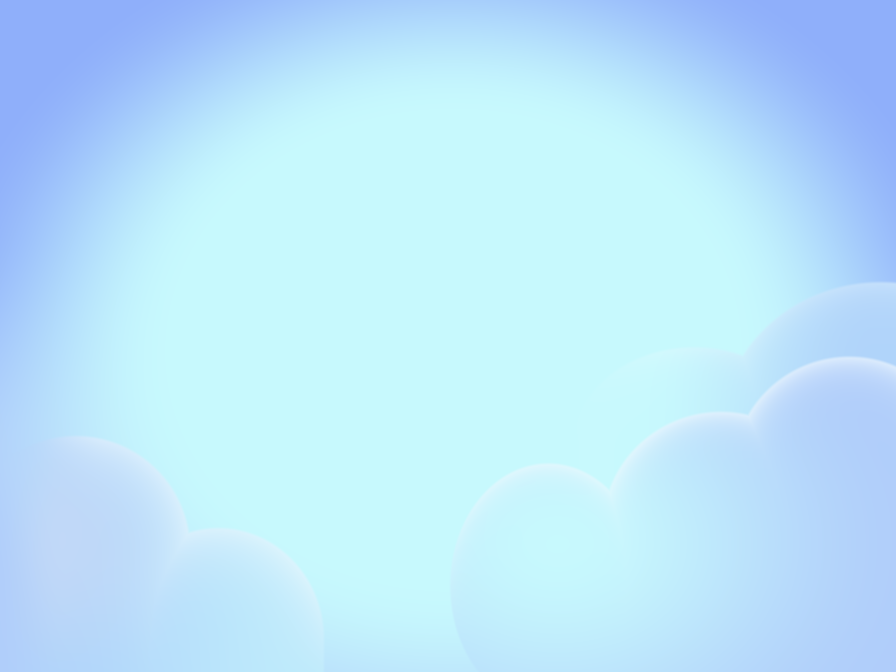
Write a WebGL 1 fragment shader that draws this background.

```glsl
precision highp float;
// Soft blue sky with a pale cyan glow and rounded, rim-lit clouds in the lower corners.
uniform vec2 u_resolution;

const vec3 CYAN = vec3(0.78, 0.975, 0.992);
const vec3 PERIWINKLE = vec3(0.69, 0.805, 0.98);

// Depth inside a domed puff whose sides continue straight down; negative outside.
float dome(vec2 p, vec2 center, vec2 radius) {
  vec2 q = (p - center) / radius;
  q.y = max(q.y, 0.0);
  return (1.0 - length(q)) * radius.y;
}

// Depth inside a full elliptical puff.
float oval(vec2 p, vec2 center, vec2 radius) {
  return (1.0 - length((p - center) / radius)) * radius.y;
}

// Lays a cloud over the background, with light fading inward from its rim.
vec3 paintCloud(vec3 background, vec3 body, float depth, float rimWidth, float rimLight, float opacity) {
  float rim = rimLight * exp(-max(depth, 0.0) / rimWidth);
  vec3 cloud = mix(body, vec3(0.95, 0.985, 0.995), rim);
  return mix(background, cloud, opacity * smoothstep(-0.003, 0.003, depth));
}

vec3 sky(vec2 p) {
  float d = length((p - vec2(0.675, 0.48)) / vec2(0.645, 0.54));
  vec3 edge = mix(PERIWINKLE, vec3(0.56, 0.685, 0.98), smoothstep(0.3, 0.65, p.y));
  return mix(CYAN, edge, smoothstep(0.65, 1.22, d));
}

void main() {
  // The scene spans 4/3 by 1 units.
  vec2 p = gl_FragCoord.xy / u_resolution * vec2(4.0 / 3.0, 1.0);
  vec3 color = sky(p);

  // Faint far cloud on the right
  float far = max(dome(p, vec2(1.033, 0.332), vec2(0.182, 0.151)),
                  dome(p, vec2(1.311, 0.354), vec2(0.24, 0.226)));
  vec3 farBody = mix(CYAN, vec3(0.69, 0.83, 0.98), smoothstep(0.95, 1.3, p.x));
  color = paintCloud(color, farBody, far, 0.025, 0.32, smoothstep(0.83, 1.04, p.x));

  // Near cloud on the right, cyan in its small puff and bluer outward
  float near = max(oval(p, vec2(0.816, 0.128), vec2(0.146, 0.182)),
               max(dome(p, vec2(1.073, 0.21), vec2(0.177)),
                   dome(p, vec2(1.264, 0.295), vec2(0.174))));
  float spread = length((p - vec2(0.83, 0.19)) * vec2(1.0, 1.3));
  vec3 nearBody = mix(CYAN, PERIWINKLE, smoothstep(0.0, 0.55, spread));
  float nearLight = 0.7 * smoothstep(0.02, 0.36, p.y);
  color = paintCloud(color, nearBody, near, 0.022, nearLight, 1.0);

  // Cloud on the left, hazy toward the border
  float left = max(dome(p, vec2(0.113, 0.181), vec2(0.17)),
                   dome(p, vec2(0.325, 0.049), vec2(0.157, 0.165)));
  vec3 leftBody = mix(vec3(0.69, 0.83, 0.98), vec3(0.74, 0.915, 0.985), smoothstep(0.05, 0.45, p.x));
  float haze = smoothstep(0.24, 0.0, length(p - vec2(0.07, 0.19)));
  leftBody = mix(leftBody, vec3(0.755, 0.845, 0.97), haze);
  float leftLight = 0.58 * smoothstep(0.02, 0.16, p.x) * smoothstep(-0.05, 0.16, p.y);
  color = paintCloud(color, leftBody, left, 0.045, leftLight, smoothstep(-0.02, 0.1, p.x));

  gl_FragColor = vec4(color, 1.0);
}
```
